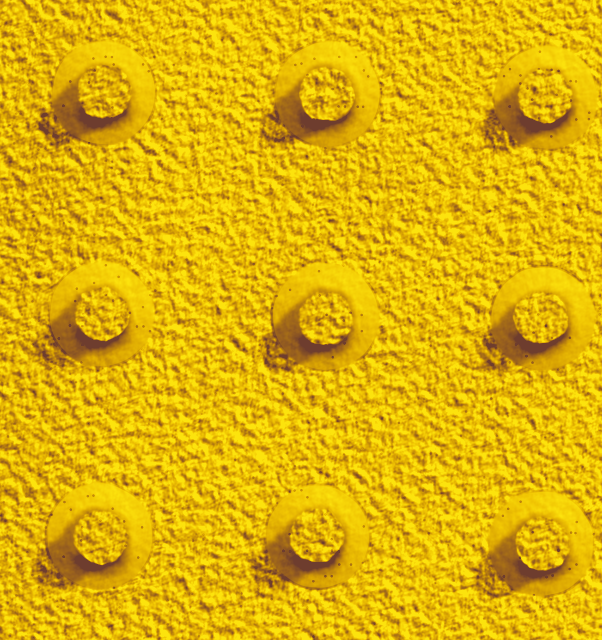
This texture is drawn by a Shadertoy shader. Its source:

```glsl
// Yellow tactile paving: a grid of flat-topped studs on rough plaster, lit from the upper right.
#define PITCH 0.346        // stud spacing, in canvas heights
#define TILT 0.016         // grid rotation in radians
#define DOME_R 0.083       // radius of the smooth skirt
#define CAP_R 0.042        // radius of the rough flat top
#define SHADOW_LEN 0.088   // length of the cast shadow
#define SHADOW_DEPTH 0.38  // darkening inside the shadow
#define GRAIN_FREQ 56.0    // plaster bumps per canvas height
#define GRAIN_GAIN 0.64    // relief contrast
#define PIT_FREQ 105.0     // pinhole cells per canvas height

const vec2 GRID_CENTER = vec2(0.505, 0.505);
const vec2 GRAIN_LIGHT = vec2(0.62, 0.78);
const vec2 SKIRT_LIGHT = vec2(0.45, 0.89);
const vec2 SHADOW_DIR = vec2(-0.81, -0.586);

const vec3 PAINT[6] = vec3[6](
    vec3(0.43, 0.24, 0.18), vec3(0.59, 0.37, 0.12), vec3(0.71, 0.49, 0.06),
    vec3(0.85, 0.64, 0.01), vec3(0.94, 0.77, 0.01), vec3(0.99, 0.89, 0.05));

vec2 hash22(vec2 p) {
    vec3 q = fract(p.xyx * vec3(0.1031, 0.1030, 0.0973));
    q += dot(q, q.yzx + 33.33);
    return fract((q.xx + q.yz) * q.zy);
}

float corner(vec2 cell, vec2 offset, vec2 f) {
    return dot(hash22(cell + offset) * 2.0 - 1.0, f - offset);
}

// Gradient noise, roughly -0.7 to 0.7
float noise(vec2 p) {
    vec2 i = floor(p), f = p - i;
    vec2 u = f * f * f * (f * (f * 6.0 - 15.0) + 10.0);
    float low = mix(corner(i, vec2(0, 0), f), corner(i, vec2(1, 0), f), u.x);
    float high = mix(corner(i, vec2(0, 1), f), corner(i, vec2(1, 1), f), u.x);
    return 1.3 * mix(low, high, u.y);
}

// Height of the plaster
float plaster(vec2 p) {
    p = p * GRAIN_FREQ + 200.0;
    float height = 0.0, amp = 1.0;
    for (int i = 0; i < 3; i++) {
        height += amp * noise(p);
        p = mat2(1.6, 1.2, -1.2, 1.6) * p + 17.3;
        amp *= 0.62;
    }
    return height;
}

// Sparse pinholes: 1 inside a hole
float pinholes(vec2 p) {
    vec2 cell = floor(p * PIT_FREQ) + 300.0;
    vec2 rnd = hash22(cell);
    float d = length(fract(p * PIT_FREQ) - 0.3 - 0.4 * rnd);
    return step(0.93, hash22(cell + 71.0).x) * (1.0 - smoothstep(0.12, 0.3, d));
}

// Paint colour from shadow (0) to highlight (1)
vec3 paint(float tone) {
    float t = clamp(tone, 0.0, 1.0) * 5.0;
    int i = min(int(t), 4);
    return mix(PAINT[i], PAINT[i + 1], t - float(i));
}

void mainImage(out vec4 fragColor, in vec2 fragCoord) {
    vec2 p = fragCoord / iResolution.y;
    float aa = 1.5 / iResolution.y;

    // Nearest stud, slightly displaced
    mat2 tilt = mat2(cos(TILT), -sin(TILT), sin(TILT), cos(TILT));
    vec2 id = round((p - GRID_CENTER) * tilt / PITCH);
    vec2 rnd = hash22(id + 40.0) - 0.5;
    vec2 q = p - GRID_CENTER - tilt * (id * PITCH) - rnd * 0.008;
    vec2 qCap = q + rnd.yx * 0.006;
    float r = length(q), rCap = length(qCap);
    vec2 n = qCap / max(rCap, 1e-4);

    // Ragged outlines of the skirt and the top
    float wobble = noise(p * 34.0 + 90.0);
    float domeR = DOME_R + 0.003 * rnd.x + 0.0015 * wobble;
    float capR = CAP_R + 0.004 * wobble + 0.002 * noise(p * 110.0 + 50.0);
    float dome = 1.0 - smoothstep(-0.003, aa, r - domeR);
    float cap = 1.0 - smoothstep(-aa, aa, rCap - capR);
    float skirt = dome * (1.0 - cap);

    // Relief lighting of the plaster
    vec2 warped = p + 0.004 * vec2(noise(p * 25.0 + 7.0), noise(p * 25.0 + 60.0));
    float relief = plaster(warped) - plaster(warped + GRAIN_LIGHT * 0.006);
    float stain = noise(p * 5.0 + 30.0) + 0.5 * noise(p * 14.0 + 80.0);
    float tone = 0.76 + 0.06 * stain - 0.07 * (1.0 - smoothstep(0.0, 0.25, p.x));
    tone -= 0.05 * cap;

    // Smooth skirt, with a dark crescent under the top
    float shade = 0.74 + 0.17 * dot(n, SKIRT_LIGHT) + 0.03 * stain;
    float crescent = smoothstep(0.2, 1.0, dot(n, vec2(0.1, -0.995)));
    crescent *= 1.0 - smoothstep(0.0, 0.028, rCap - capR);
    tone = mix(tone, shade - 0.55 * crescent, skirt);
    tone += GRAIN_GAIN * relief * mix(1.0, 0.17, skirt);

    // Tapered cast shadow, absent from the top
    float along = clamp(dot(q, SHADOW_DIR), 0.0, SHADOW_LEN);
    float width = mix(0.047, 0.034, along / SHADOW_LEN) + 0.004 * wobble;
    float shadow = 1.0 - smoothstep(-0.009, 0.007, length(q - SHADOW_DIR * along) - width);
    tone -= SHADOW_DEPTH * shadow * (1.0 - cap);

    // Broken seam around the skirt, and pinholes
    float seam = 1.0 - smoothstep(0.0008, 0.0008 + aa, abs(r - domeR));
    tone -= 0.22 * seam * smoothstep(-0.2, 0.3, noise(p * 18.0 + 11.0));
    tone -= 0.4 * pinholes(p) * mix(0.6, 1.0, dome);

    fragColor = vec4(paint(tone), 1.0);
}
```
